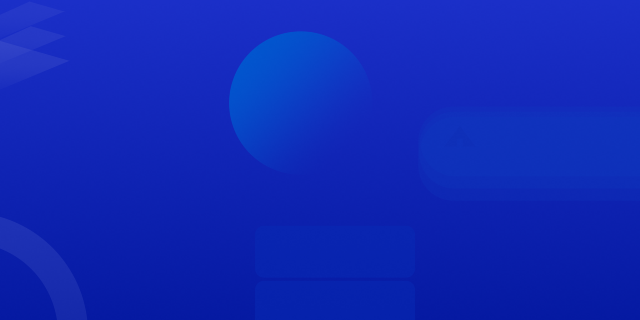
Give the GLSL for this background, as a WebGL 2 fragment shader.

```glsl
#version 300 es
precision highp float;

uniform vec2 u_resolution;
out vec4 fragColor;

float hash(vec2 p) {
    return fract(sin(dot(p, vec2(12.9898, 78.233))) * 43758.5453);
}

float roundedBox(vec2 p, vec2 halfSize, float radius) {
    vec2 q = abs(p) - halfSize + radius;
    return length(max(q, 0.0)) + min(max(q.x, q.y), 0.0) - radius;
}

// Area left of a tip, between a shallow upper edge and a steeper lower edge
float wedge(vec2 p) {
    float upper = dot(p, normalize(vec2(0.286, 1.0)));
    float lower = dot(p, normalize(vec2(0.415, -1.0)));
    return max(upper, lower);
}

float fill(float distance) {
    float pixel = 1.0 / u_resolution.y;
    return 1.0 - smoothstep(-0.6 * pixel, 0.6 * pixel, distance);
}

void main() {
    // Height spans 0 to 1, width spans 0 to 2
    vec2 p = gl_FragCoord.xy / u_resolution.y;

    // Vertical backdrop gradient
    vec3 color = mix(vec3(0.02, 0.10, 0.635), vec3(0.105, 0.185, 0.785), p.y);

    // Disc fading out toward its lower right
    vec2 discPos = p - vec2(0.940, 0.678);
    float along = dot(discPos, normalize(vec2(1.0, -1.0))) / 0.224;
    float discAlpha = 0.95 * (1.0 - smoothstep(-1.15, 0.95, along));
    color = mix(color, vec3(0.0, 0.345, 0.81), discAlpha * fill(length(discPos) - 0.224));

    // Nested soft panels running off the right side
    for (int i = 0; i < 3; i++) {
        float inset = float(i);
        vec2 halfSize = vec2(0.50, 0.147 - 0.027 * inset);
        vec2 center = vec2(1.807 + 0.003 * inset, 0.520 + 0.011 * inset);
        float panel = roundedBox(p - center, halfSize, 0.11);
        color = mix(color, vec3(0.05, 0.235, 0.75), 0.22 * fill(panel));
    }

    // Faint arrowhead mark on the panel
    vec2 mark = p - vec2(1.437, 0.607);
    float arrow = max(abs(mark.x) * 0.8 + mark.y * 0.6, -mark.y - 0.065);
    arrow = max(arrow, -roundedBox(mark + vec2(0.0, 0.06), vec2(0.009, 0.02), 0.004));
    color = mix(color, vec3(0.05, 0.16, 0.69), 0.25 * fill(arrow));

    // Stacked cards
    for (int i = 0; i < 2; i++) {
        vec2 center = vec2(1.047, 0.2135 - 0.172 * float(i));
        float card = roundedBox(p - center, vec2(0.25, 0.081), 0.028);
        color = mix(color, vec3(0.025, 0.165, 0.71), 0.5 * fill(card));
    }

    // Ring in the lower left corner
    float ring = abs(length(p - vec2(-0.104, -0.042)) - 0.332) - 0.047;
    color = mix(color, vec3(0.38, 0.45, 0.82), (0.17 + 0.15 * p.y) * fill(ring));

    // Overlapping translucent wedges in the upper left corner
    for (int i = 0; i < 3; i++) {
        float row = float(i);
        vec2 q = p - vec2(0.201 + 0.004 * row * row, 0.964 - 0.077 * row);
        float shape = wedge(q);
        if (i < 2) {
            shape = max(shape, dot(q - vec2(-0.109, 0.031), normalize(vec2(-0.45, 1.0))));
        }
        float alpha = (0.10 + 0.02 * row) * smoothstep(-0.13, 0.0, q.y);
        color = mix(color, vec3(0.52, 0.56, 0.85), alpha * fill(shape));
    }

    // Slight dither against banding
    color += (hash(floor(p * 256.0)) - 0.5) / 255.0;
    fragColor = vec4(color, 1.0);
}
```
